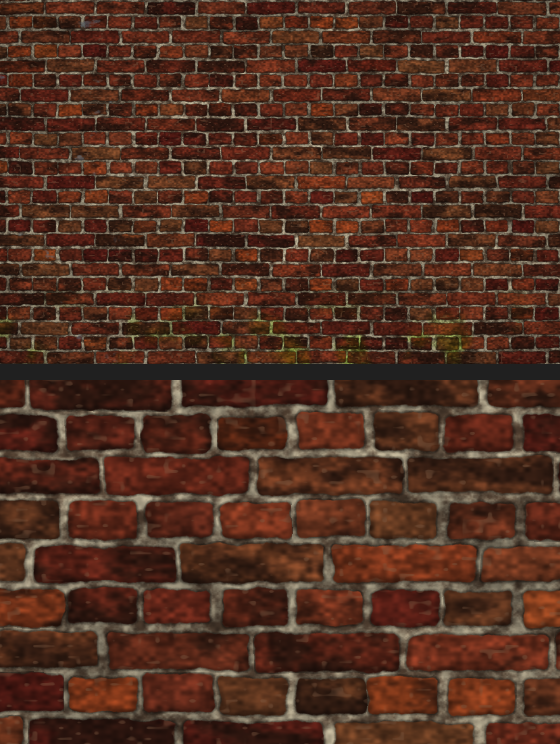
Top: the whole. Bottom: its middle third, enlarged.
Write a Shadertoy shader that draws this texture.

```glsl
// Weathered brick wall in English cross bond: courses of long stretchers
// alternate with courses of short headers. Each brick is a rounded box with
// hashed size and colour; value noise adds ragged edges, soot, grit and moss.

float hash(vec2 p) {
    vec3 q = fract(p.xyx * 0.1031);
    q += dot(q, q.yzx + 33.33);
    return fract((q.x + q.y) * q.z);
}

float noise(vec2 p) {
    vec2 i = floor(p), f = fract(p);
    f = f * f * (3.0 - 2.0 * f);
    return mix(mix(hash(i), hash(i + vec2(1, 0)), f.x),
               mix(hash(i + vec2(0, 1)), hash(i + vec2(1, 1)), f.x), f.y);
}

float fbm(vec2 p) {
    float sum = 0.0, amp = 0.533;
    for (int i = 0; i < 4; i++) {
        sum += amp * noise(p);
        p = p * 2.03 + 17.3;
        amp *= 0.5;
    }
    return sum;
}

float roundBox(vec2 p, vec2 halfSize, float radius) {
    vec2 q = abs(p) - halfSize + radius;
    return length(max(q, 0.0)) + min(max(q.x, q.y), 0.0) - radius;
}

// Fired clay: hue chosen per brick, then soot, mottling and chips
vec3 brickColor(vec2 p, vec2 id, float header) {
    float tone = hash(id + 31.7), hue = hash(id + 57.1), burn = hash(id + 83.9);
    vec3 clay = mix(vec3(0.27, 0.085, 0.065), vec3(0.41, 0.18, 0.105), tone);
    clay = mix(clay, vec3(0.35, 0.215, 0.12), smoothstep(0.45, 1.0, hue) * 0.85);
    clay = mix(clay, vec3(0.50, 0.22, 0.09),
               smoothstep(0.72, 1.0, hash(id + 11.3)) * (0.35 + 0.4 * header));
    clay *= 0.6 + 0.85 * fbm(p * vec2(1.6, 2.6) + id * 3.7);

    float soot = fbm(p * vec2(1.0, 2.2) + id * 5.1 + 40.0) + (burn - 0.5) * 0.45;
    clay = mix(clay, vec3(0.125, 0.07, 0.048), 0.8 * smoothstep(0.42, 0.8, soot));
    clay *= 0.72 + 0.56 * noise(p * vec2(7.0, 9.0));
    float chips = smoothstep(0.76, 0.95, noise(p * vec2(5.0, 8.0) + 90.0));
    return mix(clay, vec3(0.47, 0.34, 0.25), chips * 0.4);
}

void mainImage(out vec4 fragColor, in vec2 fragCoord) {
    vec2 uv = fragCoord / iResolution.xy;
    float px = 25.0 / iResolution.y;

    // One unit is one course, counted downwards from the top
    vec2 p = vec2(uv.x * 38.4, 25.0 * (1.0 - uv.y) - 0.05);
    vec2 w = p;
    w.y += 0.09 * (noise(p * vec2(0.3, 0.12)) - 0.5);
    w += 0.08 * (vec2(noise(p * 2.3 + 7.0), noise(p * 2.3 + 61.0)) - 0.5);

    // Bond: stretchers shift by half a brick every second stretcher course
    float row = floor(w.y);
    float header = mod(row, 2.0);
    float along = w.x / 3.444 + 0.1 + 0.5 * step(1.5, mod(row, 4.0)) * (1.0 - header);
    along = mix(along, along * 2.0 + 0.5, header);
    float brickLength = mix(3.444, 1.722, header);
    vec2 id = vec2(floor(along), row);

    // Brick outline with uneven size, position and ragged edge
    vec2 local = (vec2(fract(along), fract(w.y)) - 0.5) * vec2(brickLength, 1.0);
    vec2 jitter = vec2(hash(id + 3.1), hash(id + 19.7)) - 0.5;
    vec2 halfSize = 0.5 * vec2(brickLength, 1.0) - 0.095;
    halfSize -= vec2(0.07, 0.06) * vec2(hash(id + 71.3), hash(id + 5.9)) - 0.025;
    float d = roundBox(local - jitter * vec2(0.12, 0.06), halfSize, 0.11);
    d += 0.09 * (fbm(p * 4.5) - 0.5);

    // Sandy mortar, darker where it meets a brick
    float sand = fbm(p * vec2(3.0, 3.6) + 25.0);
    vec3 mortar = mix(vec3(0.25, 0.195, 0.15), vec3(0.59, 0.555, 0.47),
                      smoothstep(0.2, 0.75, sand));
    mortar *= 0.78 + 0.35 * noise(p * 9.0 + 4.0);
    mortar *= mix(0.6, 1.08, smoothstep(0.0, 0.09, d));
    mortar *= 0.72 + 0.5 * fbm(p * vec2(0.25, 0.4) + 8.0);

    // Worn brick face with a lit upper and a shaded lower edge
    vec3 brick = brickColor(p, id, header);
    float rim = smoothstep(-0.14, 0.0, d);
    brick *= 1.0 - rim * (0.18 + 0.3 * local.y);
    vec3 color = mix(brick, mortar, smoothstep(-px * 0.6, px * 0.6 + 0.02, d));

    // Moss near the ground and a few pale stains on the left
    float moss = smoothstep(0.24, 0.0, uv.y) * smoothstep(0.48, 0.75, fbm(p * 0.45 + 13.0));
    color = mix(color, color * vec3(0.95, 1.2, 0.6) + vec3(0.03, 0.03, 0.0), moss);
    float stain = smoothstep(0.74, 0.86, fbm(p * vec2(0.9, 1.3) + 70.0));
    color = mix(color, vec3(0.40, 0.46, 0.52), stain * 0.6 * smoothstep(0.3, 0.1, uv.x));

    // Slight fall-off of light towards the corners
    vec2 c = uv - 0.5;
    color *= 1.06 - 0.4 * dot(c, c);
    fragColor = vec4(color, 1.0);
}
```
